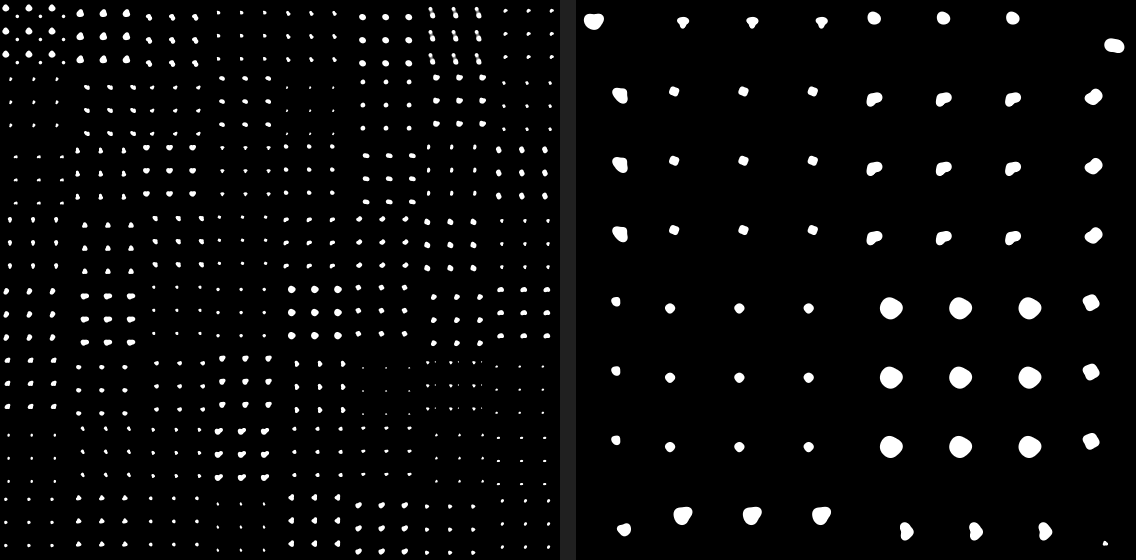
Left: the whole. Right: its middle third, enlarged.
A Shadertoy shader for this pattern:

```glsl
const float CELLS = 8.0;
const float TILES_PER_CELL = 3.03;
const vec3 BACKGROUND = vec3(0.0);
const vec3 INK = vec3(1.0);

float hash(vec2 cell, float seed) {
    return fract(sin(dot(cell, vec2(127.1, 311.7)) + seed * 74.7) * 43758.5453);
}

float smoothMin(float a, float b, float k) {
    float h = max(k - abs(a - b), 0.0) / k;
    return min(a, b) - 0.25 * h * h * k;
}

// Rounded lump whose outline is a circle bent by low harmonics
float blobDistance(vec2 p, float radius, vec2 cell) {
    float angle = atan(p.y, p.x + 1e-5);
    float stretch = 0.24 * hash(cell, 4.0) * cos(2.0 * angle + 6.283 * hash(cell, 5.0));
    float corners = 0.16 * hash(cell, 6.0) * cos(3.0 * angle + 6.283 * hash(cell, 7.0));
    float facets = 0.08 * hash(cell, 8.0) * cos(4.0 * angle + 6.283 * hash(cell, 9.0));
    return length(p) - radius * (1.0 + stretch + corners + facets);
}

// Few cells hold a pair: offset to the companion, main radius, companion radius
vec4 companion(vec2 cell) {
    if (cell == vec2(0.0, 7.0)) return vec4(0.50, -0.36, 0.145, 0.075);
    if (cell == vec2(6.0, 7.0)) return vec4(-0.10, 0.30, 0.115, 0.080);
    if (cell == vec2(6.0, 2.0)) return vec4(0.33, 0.03, 0.065, 0.025);
    return vec4(0.0);
}

float motifDistance(vec2 p, vec2 cell) {
    vec4 pair = companion(cell);
    if (pair.z > 0.0) {
        float mainBlob = blobDistance(p + 0.5 * pair.xy, pair.z, cell);
        float sideBlob = length(p - 0.5 * pair.xy) - pair.w;
        return smoothMin(mainBlob, sideBlob, 0.25);
    }
    vec2 center = 0.5 * (vec2(hash(cell, 0.0), hash(cell, 1.0)) - 0.5);
    float radius = mix(0.018, 0.185, 0.5 * (hash(cell, 2.0) + hash(cell, 3.0)));
    return blobDistance(p - center, radius, cell);
}

void mainImage(out vec4 fragColor, in vec2 fragCoord) {
    // Cell grid, then three by three tiles inside each cell
    vec2 grid = fragCoord / iResolution.xy * CELLS;
    vec2 cell = floor(grid);
    vec2 inner = fract(grid) * TILES_PER_CELL;
    vec2 local = inner - min(floor(inner), vec2(2.0)) - 0.5;

    // Smooth edge one pixel wide
    float pixel = CELLS * TILES_PER_CELL / iResolution.y;
    float coverage = clamp(0.5 - motifDistance(local, cell) / pixel, 0.0, 1.0);
    fragColor = vec4(mix(BACKGROUND, INK, coverage), 1.0);
}
```
